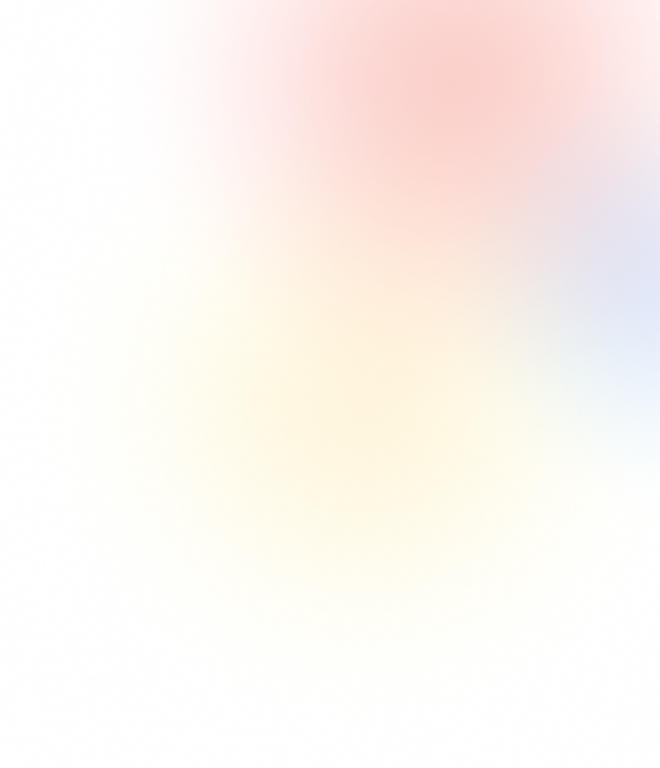
Write a Shadertoy shader that draws this background.

```glsl
// Soft round tint: white outside, through the rim colour, to the core colour
vec3 glow(vec2 p, vec2 centre, float radius, vec3 rim, vec3 core) {
    float strength = 1.0 - smoothstep(0.0, radius, length(p - centre));
    return mix(vec3(1.0), mix(rim, core, strength), strength);
}

float hash(vec2 p) {
    return fract(sin(dot(p, vec2(12.9898, 78.233))) * 43758.5453);
}

void mainImage(out vec4 fragColor, in vec2 fragCoord) {
    // Height runs from 0 to 1, keeping the glows round; x is centred
    vec2 p = (fragCoord - vec2(0.5 * iResolution.x, 0.0)) / iResolution.y;

    // Overlapping glows multiply like thin washes of paint
    vec3 colour = vec3(0.998, 0.998, 0.997);
    colour *= glow(p, vec2(0.162, 0.896), 0.45, vec3(1.0, 0.84, 0.84), vec3(0.985, 0.82, 0.80));
    colour *= glow(p, vec2(0.045, 0.479), 0.43, vec3(1.0, 0.995, 0.89), vec3(1.0, 0.964, 0.87));
    colour *= glow(p, vec2(0.425, 0.630), 0.31, vec3(0.88, 0.945, 1.0), vec3(0.89, 0.92, 0.985));

    // Fine dither against banding
    colour += (hash(floor(p * 512.0)) - 0.5) / 255.0;
    fragColor = vec4(clamp(colour, 0.0, 1.0), 1.0);
}
```
